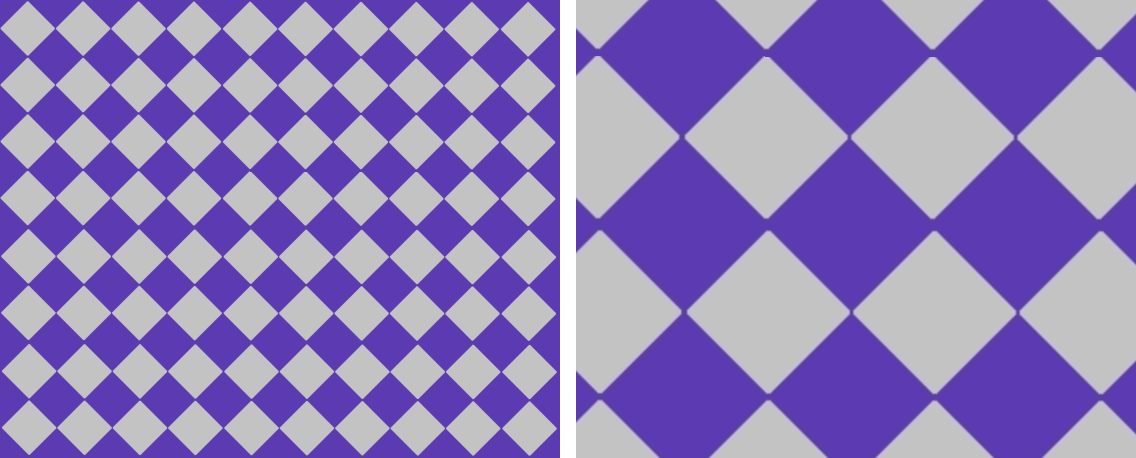
Left: the whole. Right: its middle third, enlarged.
A Shadertoy shader for this pattern:

```glsl
// Signed distance to a diamond with clipped tips
float clippedDiamond(vec2 p) {
    p = abs(p);
    return max((p.x + p.y - 0.5) * 0.7071, max(p.x, p.y) - 0.489);
}

void mainImage(out vec4 fragColor, in vec2 fragCoord) {
    // One unit is a column pitch; y runs down from the top edge
    float unitsPerPixel = 10.105 / iResolution.x;
    vec2 p = vec2(fragCoord.x, iResolution.y - fragCoord.y) * unitsPerPixel;

    // Rows sag slightly to the right and slip in pairs in the lower half
    p.y -= 0.0017 * p.x;
    float row = clamp(floor(p.y / 1.029), 0.0, 7.0);
    float slip = floor(max(row - 2.0, 0.0) / 2.0);
    p -= vec2(0.013, 0.033) * slip;

    // Columns have two slightly wider gaps
    float column = clamp(floor(p.x / 1.002), 0.0, 9.0);
    float widening = 0.013 * step(4.0, column) + 0.017 * step(9.0, column);
    vec2 center = vec2(column + widening + 0.5, row * 1.0197 + 0.513);
    float dist = clippedDiamond(p - center);

    // Crisp brightness with a softer colour bleed along the edges
    float edge = max(0.01, 0.7 * unitsPerPixel);
    float crisp = 1.0 - smoothstep(-edge, edge, dist);
    float bleed = 1.0 - smoothstep(-0.03, 0.03, dist);
    vec3 purple = vec3(0.36, 0.23, 0.70);
    float purpleLuma = dot(purple, vec3(0.299, 0.587, 0.114));
    vec3 color = mix(purple - purpleLuma, vec3(0.0), bleed);
    color += mix(purpleLuma, 0.765, crisp);

    fragColor = vec4(color, 1.0);
}
```
